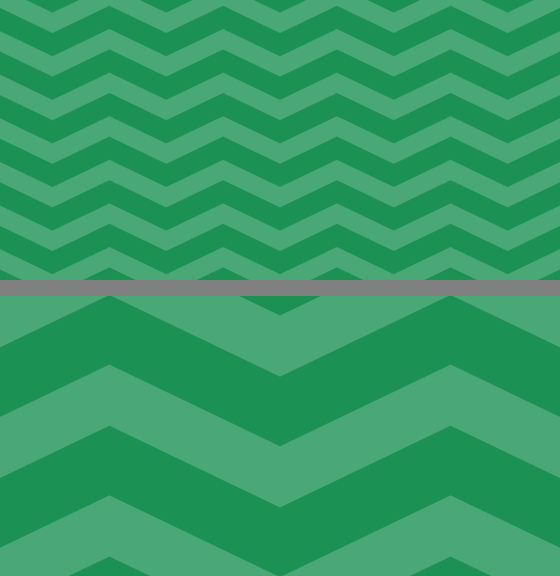
Top: the whole. Bottom: its middle third, enlarged.
A WebGL 1 fragment shader for this pattern:

```glsl
precision highp float;

// Flat two-tone chevrons: light zigzag bands stacked on a deeper green.
// A triangle wave in x bends the rows, a repeat in y stacks them, and the
// perpendicular distance to each band edge gives the antialiasing.

uniform vec2 u_resolution;

// Lengths are fractions of the canvas height, measured from its centre.
const float ZIGZAG_PERIOD = 0.40625;  // valley to valley
const float ZIGZAG_HEIGHT = 0.0973;   // valley to peak
const float ROW_SPACING   = 0.1557;   // band to band
const float BAND_HEIGHT   = 0.0728;   // vertical thickness of a light band
const vec3  DEEP_GREEN    = vec3(0.11, 0.57, 0.33);
const vec3  LIGHT_GREEN   = vec3(0.285, 0.655, 0.47);

// Triangle wave of period 1: 0 at whole numbers, 1 halfway between.
float triangleWave(float t) {
    return 2.0 * abs(fract(t - 0.5) - 0.5);
}

// Signed distance to the nearest chevron band, negative inside.
float chevronDistance(vec2 p) {
    float bend = ZIGZAG_HEIGHT * (triangleWave(p.x / ZIGZAG_PERIOD) - 0.5);
    float row = (p.y - bend) / ROW_SPACING;
    float fromCentreLine = ROW_SPACING * abs(fract(row + 0.5) - 0.5);
    float slope = 2.0 * ZIGZAG_HEIGHT / ZIGZAG_PERIOD;
    return (fromCentreLine - 0.5 * BAND_HEIGHT) / sqrt(1.0 + slope * slope);
}

void main() {
    vec2 p = (gl_FragCoord.xy - 0.5 * u_resolution) / u_resolution.y;
    float pixel = 1.0 / u_resolution.y;

    // One-pixel edge coverage
    float coverage = clamp(0.5 - chevronDistance(p) / pixel, 0.0, 1.0);
    gl_FragColor = vec4(mix(DEEP_GREEN, LIGHT_GREEN, coverage), 1.0);
}
```
